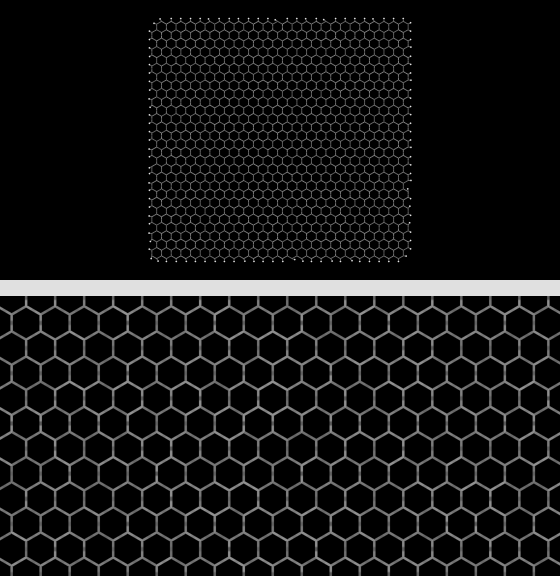
Top: the whole. Bottom: its middle third, enlarged.
A Shadertoy shader for this pattern:

```glsl
const float CELL_W = 1.7320508; // hexagon width for a side of 1
const float ROW_H = 1.5;
const vec2 CELLS = vec2(26.0, 28.0);

float hash(vec2 p) {
    vec3 q = fract(vec3(p.xyx) * 0.1031);
    q += dot(q, q.yzx + 33.33);
    return fract((q.x + q.y) * q.z);
}

// Alternate rows lean left and right of the sheet's centre line
float rowShift(float row) {
    return mod(row, 2.0) > 0.5 ? 0.25 : -0.25;
}

vec2 cellAt(vec2 p, float rowOffset) {
    float row = floor(p.y / ROW_H + 14.0) + rowOffset;
    return vec2(floor(p.x / CELL_W + 13.0 - rowShift(row)), row);
}

vec2 cellCentre(vec2 cell) {
    return vec2((cell.x - 12.5 + rowShift(cell.y)) * CELL_W, (cell.y - 13.5) * ROW_H);
}

bool inSheet(vec2 cell) {
    return all(greaterThanEqual(cell, vec2(0.0))) && all(lessThan(cell, CELLS));
}

vec2 direction(float angle) {
    return vec2(cos(angle), sin(angle));
}

// Distance to a segment in x, position along it from 0 to 1 in y
vec2 segment(vec2 p, vec2 a, vec2 b) {
    vec2 ab = b - a;
    float t = clamp(dot(p - a, ab) / dot(ab, ab), 0.0, 1.0);
    return vec2(length(p - a - ab * t), t);
}

float stroke(float dist, float radius, float pixel) {
    return 1.0 - smoothstep(radius - 0.7 * pixel, radius + 0.7 * pixel, dist);
}

// Bond between two corners, with uneven brightness and a worn middle
float bond(vec2 p, vec2 a, vec2 b, float pixel) {
    vec2 key = floor((a + b) * 0.5 / vec2(CELL_W * 0.25, 0.75) + 0.5);
    float wear = hash(key + 200.0);
    vec2 seg = segment(p, a, b);
    float upright = 1.0 - smoothstep(0.1, 0.3, abs(a.x - b.x));
    float gap = 1.0 - smoothstep(0.05, 0.2, abs(seg.y - 0.5));
    float shade = mix(0.43, 0.57, wear) * (1.0 - gap * mix(0.1, 0.4, upright * wear));
    return shade * stroke(seg.x, 0.075, pixel);
}

// Short outward spur with a bright tip, sometimes bent
float spur(vec2 p, vec2 corner, float angle, float pixel) {
    float bend = 1.3 * pow(abs(hash(floor(corner * 4.0) + 300.0)), 8.0);
    vec2 tip = corner + 0.5 * direction(angle + bend);
    float stem = 0.5 * stroke(segment(p, corner, tip).x, 0.07, pixel);
    return max(stem, 0.9 * stroke(length(p - tip), 0.14, pixel));
}

void mainImage(out vec4 fragColor, in vec2 fragCoord) {
    float side = 0.01994;
    float pixel = 1.0 / (iResolution.y * side);
    vec2 p = (fragCoord - 0.5 * iResolution.xy) * pixel;
    float light = 0.0;

    // Visit the surrounding cells that belong to the sheet
    for (float dy = -1.0; dy <= 1.0; dy++) {
        for (float dx = -1.0; dx <= 1.0; dx++) {
            vec2 cell = cellAt(p, dy) + vec2(dx, 0.0);
            if (!inSheet(cell)) continue;
            vec2 centre = cellCentre(cell);

            for (float k = 0.0; k < 6.0; k++) {
                float angle = radians(30.0 + 60.0 * k);
                vec2 corner = centre + direction(angle);
                vec2 next = centre + direction(angle + radians(60.0));
                light = max(light, bond(p, corner, next, pixel));

                // A corner without other cells carries a spur
                vec2 sideA = centre + CELL_W * direction(angle - radians(30.0));
                vec2 sideB = centre + CELL_W * direction(angle + radians(30.0));
                if (!inSheet(cellAt(sideA, 0.0)) && !inSheet(cellAt(sideB, 0.0)))
                    light = max(light, spur(p, corner, angle, pixel));
            }
        }
    }
    fragColor = vec4(vec3(light), 1.0);
}
```
